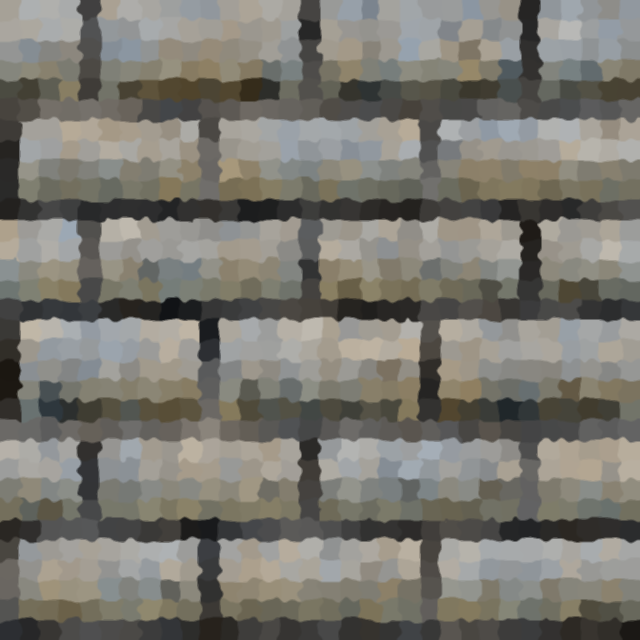
Write a WebGL 2 fragment shader that draws this texture.

```glsl
#version 300 es
precision highp float;

uniform vec2 u_resolution;
out vec4 outColor;

// Layout, measured in square cells of colour
const float CELLS = 32.0;               // cells across and down
const vec2 BRICKS = vec2(3.0, 6.0);     // bricks across, courses down
const float BOND_SHIFT = 6.0;           // sideways shift of every other course
const float TOOTH_FREQ = 2.6;           // ragged teeth per cell edge
const float TOOTH_SIZE = 0.36;          // reach of the teeth, in cells
const float SOFTNESS = 0.0035;          // edge blur, in canvas units
const int TAPS = 4;                     // samples per axis

// Tones and tints
const float FACE_TOP = 0.645;
const float FACE_FOOT = 0.44;
const float LEDGE_TONE = 0.26;
const float MORTAR_DARK = 0.10;
const float MORTAR_LIGHT = 0.36;
const vec3 STONE_TINT = vec3(1.01, 1.0, 0.97);
const vec3 MOSS_TINT = vec3(1.05, 1.02, 0.86);
const vec3 MORTAR_TINT = vec3(1.02, 1.0, 0.97);
const vec3 WARM_SHIFT = vec3(1.0, 0.1, -1.1);

float hash(vec2 p) {
    return fract(sin(dot(p, vec2(127.1, 311.7))) * 43758.5453);
}

float valueNoise(vec2 p) {
    vec2 i = floor(p);
    vec2 f = fract(p);
    f = f * f * (3.0 - 2.0 * f);
    return mix(mix(hash(i), hash(i + vec2(1.0, 0.0)), f.x),
               mix(hash(i + vec2(0.0, 1.0)), hash(i + vec2(1.0, 1.0)), f.x), f.y);
}

// Index of the repeat, cells past its joint, and its length in whole cells
vec3 repeatAt(float cell, float pitch) {
    float index = floor((cell + 0.9) / pitch);
    float start = floor(index * pitch + 0.01);
    return vec3(index, cell - start, floor((index + 1.0) * pitch + 0.01) - start);
}

vec3 mortarColor(vec2 cell, float lift) {
    float patches = valueNoise(cell * 0.4 + 31.0);
    float grain = hash(cell + 5.0) - 0.5;
    float tone = mix(MORTAR_DARK, MORTAR_LIGHT, patches) + 0.10 * grain + lift;
    float warmth = 0.035 * (valueNoise(cell * 0.5 + 77.0) - 0.5);
    return max(tone, 0.04) * MORTAR_TINT + warmth * WARM_SHIFT;
}

vec3 faceColor(vec2 cell, vec3 course, vec3 brick) {
    float height = (course.y - 1.0) / (course.z - 2.0);
    float streak = valueNoise(cell * vec2(0.4, 0.8) + 13.0) - 0.5;
    float grain = hash(cell + 19.0) - 0.5;

    // Weathered face: pale on top, stained towards the foot
    float tone = mix(FACE_FOOT, FACE_TOP, smoothstep(-0.05, 0.8, height));
    tone += 0.12 * streak + 0.09 * grain;
    tone -= 0.13 * step(0.92, hash(cell + 43.0)) * (1.0 - 0.5 * height);

    // Tall courses carry a dark mossy ledge, inset from the joints
    float inset = step(1.5, brick.y) * step(brick.y, brick.z - 1.5);
    float ledge = step(5.5, course.z) * step(course.y, 1.5) * inset;
    tone = mix(tone, LEDGE_TONE + 0.14 * streak + 0.10 * grain, ledge);

    // Cool and warm mineral patches
    float warmth = 0.075 * (valueNoise(cell * 0.35 + 57.0) - 0.5)
                 + 0.055 * (hash(cell + 61.0) - 0.5);
    vec3 tint = mix(MOSS_TINT, STONE_TINT, smoothstep(0.0, 0.6, height));
    return tone * tint + warmth * WARM_SHIFT;
}

vec3 wallColor(vec2 uv) {
    // Ragged cell borders
    vec2 p = uv * CELLS;
    vec2 teeth = vec2(valueNoise(p * TOOTH_FREQ + 3.0),
                      valueNoise(p * TOOTH_FREQ + 91.0)) - 0.5;
    vec2 cell = clamp(floor(p + TOOTH_SIZE * teeth), 0.0, CELLS - 1.0);

    // Running bond snapped to the cells
    vec2 pitch = CELLS / BRICKS;
    vec3 course = repeatAt(cell.y, pitch.y);
    float shift = BOND_SHIFT * mod(course.x, 2.0);
    vec3 brick = repeatAt(cell.x + shift, pitch.x);

    if (course.y < 0.5) {
        float tall = step(5.5, course.z);
        return mortarColor(cell, mix(-0.02, 0.12, tall));
    }
    if (brick.y < 0.5) {
        float wear = hash(vec2(brick.x, course.x) + 7.0);
        return mortarColor(cell, mix(-0.07, 0.14, wear));
    }
    return faceColor(cell, course, brick);
}

void main() {
    vec2 uv = gl_FragCoord.xy / u_resolution;
    vec3 sum = vec3(0.0);
    for (int j = 0; j < TAPS; j++) {
        for (int i = 0; i < TAPS; i++) {
            vec2 offset = (vec2(i, j) + 0.5) / float(TAPS) - 0.5;
            sum += wallColor(uv + offset * SOFTNESS);
        }
    }
    outColor = vec4(clamp(sum / float(TAPS * TAPS), 0.0, 1.0), 1.0);
}
```
